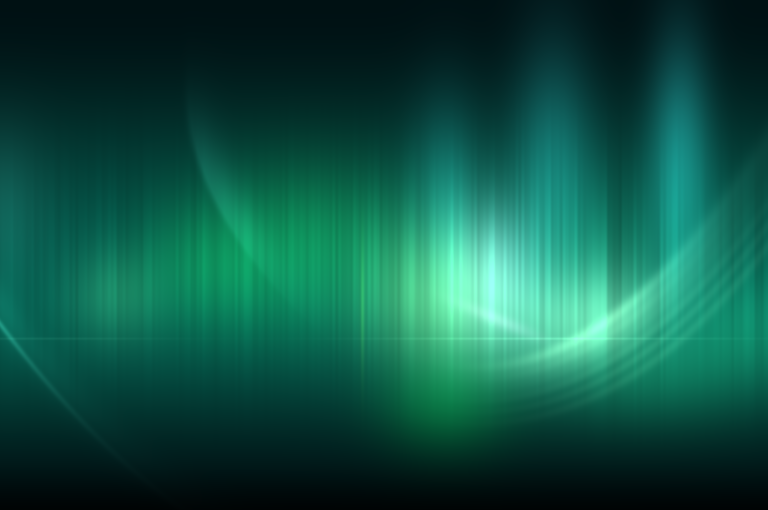
Give the GLSL for this background, as a Shadertoy shader.

```glsl
// Draws a teal aurora: soft light columns, a bright core and sweeping arcs of light.

const vec3 NIGHT = vec3(0.0, 0.065, 0.075);
const vec3 TEAL  = vec3(0.02, 0.38, 0.32);
const vec3 GREEN = vec3(0.03, 0.20, 0.06);
const vec3 CYAN  = vec3(0.07, 0.29, 0.29);
const vec3 LIME  = vec3(0.27, 0.28, 0.14);
const vec3 ICE   = vec3(0.25, 0.20, 0.28);
const vec3 MIST  = vec3(0.32, 0.30, 0.25);
const float HORIZON = 0.336;
const float FIBRE_STRENGTH = 0.22;
const int ARC_STREAKS = 6;

float hash(float n) {
    return fract(sin(n * 127.1 + 3.7) * 4375.85);
}

float noise(float x) {
    float i = floor(x), f = fract(x);
    return mix(hash(i), hash(i + 1.0), f * f * (3.0 - 2.0 * f));
}

// Elliptical soft light
float glow(vec2 p, vec2 centre, vec2 radius) {
    vec2 d = (p - centre) / radius;
    return exp(-dot(d, d));
}

float bell(float x, float width) {
    return exp(-x * x / (width * width));
}

// Approximate distance to the main rising arc, positive above it
float arcDistance(vec2 p) {
    float x = p.x - 0.62;
    float slope = 6.1 * x / 1.5;
    return (p.y - 0.28 - 3.05 * x * x) / sqrt(1.0 + slope * slope);
}

vec3 softLights(vec2 p) {
    float above = smoothstep(-0.09, 0.03, arcDistance(p));
    vec3 c = GREEN * glow(p, vec2(0.40, 0.52), vec2(0.13, 0.16));
    c += GREEN * 0.7 * glow(p, vec2(0.27, 0.48), vec2(0.09, 0.12));
    c += vec3(0.08, 0.13, 0.07) * glow(p, vec2(0.15, 0.42), vec2(0.06, 0.09));
    c += vec3(0.05, 0.09, 0.09) * glow(p, vec2(0.0, 0.60), vec2(0.06, 0.16));
    // Bright core
    c += LIME * glow(p, vec2(0.575, 0.42), vec2(0.085, 0.13));
    c += ICE * glow(p, vec2(0.645, 0.46), vec2(0.055, 0.13));
    c += MIST * mix(0.35, 1.0, above) * glow(p, vec2(0.76, 0.37), vec2(0.10, 0.10));
    c += vec3(0.08, 0.20, 0.13) * mix(0.5, 1.0, above) * glow(p, vec2(0.70, 0.42), vec2(0.20, 0.20));
    // Reflected light below the arc
    c += vec3(0.0, 0.20, 0.05) * glow(p, vec2(0.58, 0.21), vec2(0.08, 0.10));
    c += vec3(0.02, 0.15, 0.09) * glow(p, vec2(0.85, 0.26), vec2(0.15, 0.11));
    c += vec3(0.03, 0.13, 0.08) * glow(p, vec2(0.98, 0.36), vec2(0.09, 0.11));
    // Tall columns
    c += CYAN * 0.65 * glow(p, vec2(0.58, 0.62), vec2(0.045, 0.20));
    c += CYAN * 0.85 * glow(p, vec2(0.72, 0.68), vec2(0.052, 0.25));
    c += CYAN * 1.1 * glow(p, vec2(0.885, 0.70), vec2(0.040, 0.24));
    return c;
}

// Fine vertical fibres, each with its own height
float fibres(vec2 p) {
    float fine = noise(p.x * 260.0) - 0.5;
    float broad = noise(p.x * 75.0 + 40.0) - 0.5;
    float top = 0.43 + 0.10 * noise(p.x * 110.0 + 9.0);
    float reach = bell(p.y - top, 0.19);
    float patches = 0.35 + 0.65 * noise(p.x * 11.0 + 5.0);
    patches += 0.5 * bell(p.x - 0.68, 0.10);
    return (0.55 * fine + 0.45 * broad) * reach * patches;
}

vec3 arcs(vec2 p) {
    vec3 c = vec3(0.0);
    float d = arcDistance(p);
    // Bundle of streaks along the main arc
    for (int i = 0; i < ARC_STREAKS; i++) {
        float k = float(i);
        float width = 0.006 + 0.011 * hash(k + 2.0);
        float along = bell(p.x - 0.775 - 0.022 * k, 0.11 + 0.012 * k);
        c += vec3(0.20, 0.23, 0.18) * bell(d + 0.022 * k, width) * along / (1.0 + 0.45 * k);
    }
    c += vec3(0.05, 0.09, 0.08) * bell(d, 0.022) * smoothstep(0.75, 0.90, p.x) * (1.0 - 0.6 * p.x);
    // Hanging arc on the left, sharper on its outer side
    float rise = max(0.83 - p.y, 0.0);
    float side = p.x - 0.247 - 0.75 * rise * rise;
    float edge = bell(side, side < 0.0 ? 0.007 : 0.035);
    c += vec3(0.05, 0.12, 0.11) * edge * bell(p.y - 0.63, 0.15);
    // Falling arc in the lower left corner
    float fall = (p.y - 0.365 + 2.0 * p.x - 2.0 * p.x * p.x) / 1.7;
    c += vec3(0.09, 0.19, 0.17) * bell(fall, 0.005) * exp(-p.x * 15.0);
    c += vec3(0.02, 0.07, 0.06) * bell(fall - 0.02, 0.03) * exp(-p.x * 9.0);
    // Slanted highlight running into the core
    float slant = p.y - 0.44 + 0.62 * (p.x - 0.54);
    c += vec3(0.13, 0.07, 0.11) * bell(slant, 0.014) * bell(p.x - 0.65, 0.05);
    return c;
}

void mainImage(out vec4 fragColor, in vec2 fragCoord) {
    vec2 p = fragCoord / iResolution.xy;
    // Vertical base gradient
    float band = smoothstep(0.0, 0.42, p.y) * (1.0 - smoothstep(0.4, 1.0, p.y));
    vec3 color = mix(NIGHT * smoothstep(-0.05, 0.12, p.y), TEAL, band);
    color += softLights(p);
    color *= 1.0 + FIBRE_STRENGTH * 2.0 * fibres(p);
    color += arcs(p);
    // Thin horizon and one lime thread
    float spread = bell(p.x - 0.72, 0.20) + 0.5 * bell(p.x - 0.05, 0.15);
    color += vec3(0.07, 0.10, 0.08) * bell(p.y - HORIZON, 0.0025) * spread;
    color += vec3(0.07, 0.13, 0.02) * bell(p.x - 0.472, 0.0025) * bell(p.y - 0.40, 0.12);
    fragColor = vec4(clamp(color, 0.0, 1.0), 1.0);
}
```
